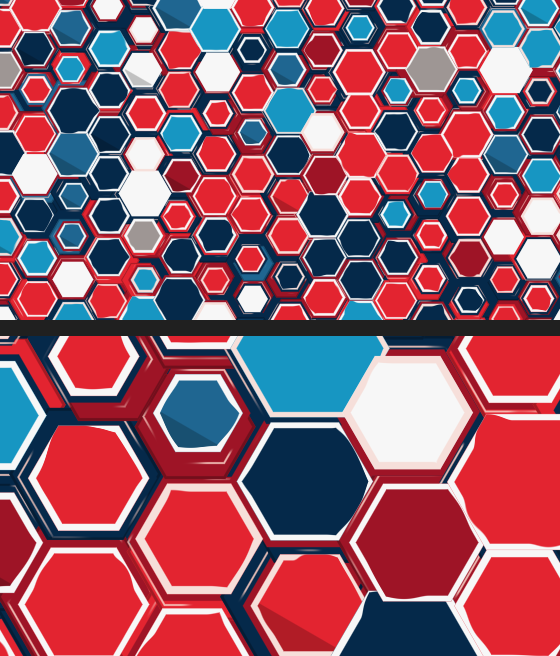
Top: the whole. Bottom: its middle third, enlarged.
This pattern is drawn by a WebGL 2 fragment shader. Its source:

```glsl
#version 300 es
precision highp float;

uniform vec2 u_resolution;
out vec4 outColor;

const vec3 RED = vec3(0.89, 0.14, 0.19);
const vec3 MAROON = vec3(0.62, 0.08, 0.15);
const vec3 NAVY = vec3(0.02, 0.16, 0.29);
const vec3 STEEL = vec3(0.12, 0.40, 0.57);
const vec3 CYAN = vec3(0.09, 0.59, 0.76);
const vec3 GREY = vec3(0.62, 0.59, 0.58);
const vec3 WHITE = vec3(0.97, 0.97, 0.97);
const vec3 CREAM = vec3(0.96, 0.78, 0.74);

const float ROW_STEP = 0.13;                // hexagon spacing, canvas height = 1
const float COLUMN_STEP = ROW_STEP * 0.866;

float hash(vec2 cell, float salt) {
    return fract(sin(dot(cell, vec2(127.1, 311.7)) + salt * 74.7) * 43758.55);
}

vec2 hash2(vec2 cell, float salt) {
    return vec2(hash(cell, salt), hash(cell, salt + 0.5)) * 2.0 - 1.0;
}

float gradientNoise(vec2 p) {
    vec2 i = floor(p), f = p - i;
    vec2 u = f * f * (3.0 - 2.0 * f);
    vec2 e = vec2(0.0, 1.0);
    float a = dot(hash2(i, 9.0), f);
    float b = dot(hash2(i + e.yx, 9.0), f - e.yx);
    float c = dot(hash2(i + e.xy, 9.0), f - e.xy);
    float d = dot(hash2(i + e.yy, 9.0), f - e.yy);
    return mix(mix(a, b, u.x), mix(c, d, u.x), u.y);
}

// Flat-topped hexagon, sized by its inner radius
float hexagon(vec2 p, float radius) {
    p = abs(p);
    return max(p.y, dot(p, vec2(0.866, 0.5))) - radius;
}

float cover(float d, float soft) {
    return smoothstep(soft, -soft, d);
}

float band(float d, float width, float soft) {
    return cover(d, soft) * (1.0 - cover(d + width, soft));
}

vec3 plateColor(float pick) {
    if (pick < 0.39) return RED;
    if (pick < 0.58) return CYAN;
    if (pick < 0.67) return STEEL;
    if (pick < 0.84) return NAVY;
    if (pick < 0.89) return MAROON;
    if (pick < 0.98) return WHITE;
    return GREY;
}

vec3 backingColor(float pick) {
    return pick < 0.38 ? NAVY : pick < 0.76 ? MAROON : pick < 0.95 ? RED : STEEL;
}

// Shifted slab, close rim and a thin broken highlight behind each plate
vec3 drawBacking(vec3 color, vec2 q, vec2 cell, float radius, float breaks, float soft) {
    vec2 shift = hash2(cell, 4.0) * 0.016;
    vec3 slab = backingColor(hash(cell, 5.0));
    vec3 rim = backingColor(hash(cell, 6.0));
    float slabEdge = hexagon(q - shift, radius + 0.014);
    color = mix(color, slab, cover(slabEdge, soft));
    color = mix(color, slab * 0.72, band(slabEdge, 0.003, soft));
    color = mix(color, rim, cover(hexagon(q, radius + 0.007), soft));
    float line = band(hexagon(q - shift * 0.25, radius + 0.009), 0.002, soft);
    return mix(color, CREAM, line * smoothstep(0.0, 0.15, breaks) * 0.9);
}

// Flat face with an occasional shaded facet and a hand-drawn outline
vec3 drawPlate(vec3 color, vec2 q, vec2 cell, float radius, float breaks, float soft) {
    float d = hexagon(q, radius);
    float pick = hash(cell, 7.0);
    vec3 face = plateColor(pick);
    float shaded = step(0.58, pick) * step(pick, 0.67) + step(0.93, hash(cell, 8.0));
    float facet = cover(dot(q, vec2(0.5, 0.866)) + radius * 0.45, soft);
    face *= 1.0 - 0.22 * facet * min(shaded, 1.0);
    color = mix(color, face, cover(d, soft));
    float width = mix(0.005, 0.0085, hash(cell, 10.0));
    width *= smoothstep(-0.42, -0.05, breaks);
    vec3 outline = mix(WHITE, CREAM, 0.5 * step(0.75, hash(cell, 11.0)));
    return mix(color, outline, band(d, width, soft));
}

void main() {
    vec2 p = gl_FragCoord.xy / u_resolution.y;
    float soft = 0.8 / u_resolution.y;
    float homeColumn = round(p.x / COLUMN_STEP);
    vec3 color = NAVY;

    // All backings first, then all plates
    for (int layer = 0; layer < 2; layer++) {
        for (int i = -1; i <= 1; i++) {
            float column = homeColumn + float(i);
            float stagger = 0.5 * mod(column, 2.0);
            float homeRow = round(p.y / ROW_STEP - stagger);
            for (int j = -1; j <= 1; j++) {
                vec2 cell = vec2(column, homeRow + float(j));
                vec2 center = vec2(column * COLUMN_STEP, (cell.y + stagger) * ROW_STEP);
                vec2 q = p - center - hash2(cell, 1.0) * 0.006;
                float size = hash(cell, 2.0);
                float radius = mix(0.049, 0.063, size);
                radius += 0.009 * step(0.9, size) - 0.010 * step(size, 0.22);
                float breaks = gradientNoise(p * 15.0 + hash2(cell, 3.0) * 20.0);
                color = layer == 0
                    ? drawBacking(color, q, cell, radius, breaks, soft)
                    : drawPlate(color, q, cell, radius, breaks, soft);
            }
        }
    }
    outColor = vec4(color, 1.0);
}
```
